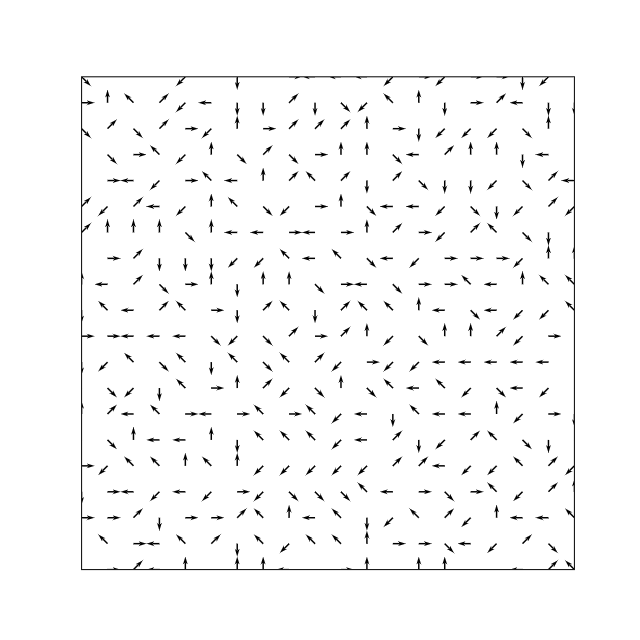
This pattern is drawn by a Shadertoy shader. Its source:

```glsl
// Framed vector field: a lattice of small black arrows, each in one of eight random directions.

const vec2  FRAME_MIN    = vec2(0.1275, 0.11);   // lower left corner of the frame
const float FRAME_SIZE   = 0.77;
const float FRAME_LINE   = 0.0015;
const float CELLS        = 19.0;                 // lattice steps per side, nodes lie on the frame too
const float ARROW_LENGTH = 0.5 * FRAME_SIZE / CELLS;
const float SHAFT_WIDTH  = 0.0023;
const float HEAD_LENGTH  = 5.0;                  // head sizes in shaft widths
const float HEAD_NOTCH   = 4.5;
const float HEAD_HALF    = 1.5;
const float DIRECTIONS   = 8.0;
const uint  SEED         = 17u;
const vec3  PAPER        = vec3(1.0);
const vec3  INK          = vec3(0.0);
const float TAU          = 6.2831853;

// Integer hash of a lattice node, 0 to 1
float hash(ivec2 node) {
    uint h = uint(node.x) * 1597334673u ^ uint(node.y) * 3812015801u ^ SEED * 2798796415u;
    h = (h ^ (h >> 16)) * 2146121005u;
    h = (h ^ (h >> 15)) * 2221713035u;
    h ^= h >> 16;
    return float(h >> 8) / 16777216.0;
}

float boxDistance(vec2 p, vec2 halfSize) {
    vec2 q = abs(p) - halfSize;
    return length(max(q, 0.0)) + min(max(q.x, q.y), 0.0);
}

// Arrow with its tail at the origin, pointing along +x
float arrowDistance(vec2 p) {
    p.y = abs(p.y);
    float shaftHalf = 0.5 * (ARROW_LENGTH - 4.0 * SHAFT_WIDTH);
    float shaft = boxDistance(p - vec2(shaftHalf, 0.0), vec2(shaftHalf, 0.5 * SHAFT_WIDTH));

    // Swept-back head: slanted side cut by the barbed rear edge
    vec2 q = (p - vec2(ARROW_LENGTH, 0.0)) / SHAFT_WIDTH;
    float side = dot(q, normalize(vec2(HEAD_HALF, HEAD_LENGTH)));
    vec2 rearNormal = normalize(vec2(0.5 - HEAD_HALF, HEAD_NOTCH - HEAD_LENGTH));
    float rear = dot(q - vec2(-HEAD_NOTCH, 0.5), rearNormal);
    return min(shaft, max(side, rear) * SHAFT_WIDTH);
}

float coverage(float d, float pixel) {
    return clamp(0.5 - d / pixel, 0.0, 1.0);
}

void mainImage(out vec4 fragColor, in vec2 fragCoord) {
    float pixel = 1.0 / min(iResolution.x, iResolution.y);
    vec2 p = (fragCoord - 0.5 * iResolution.xy) * pixel + 0.5 - FRAME_MIN;

    // Nearest node owns the pixel, since arrows stay within half a step
    float stepSize = FRAME_SIZE / CELLS;
    vec2 node = floor(p / stepSize + 0.5);
    float angle = floor(hash(ivec2(node)) * DIRECTIONS) * TAU / DIRECTIONS;
    vec2 dir = vec2(cos(angle), sin(angle));
    vec2 local = p - node * stepSize;
    vec2 along = vec2(dot(local, dir), dot(local, vec2(-dir.y, dir.x)));

    // Arrows are clipped by the frame
    float frame = boxDistance(p - 0.5 * FRAME_SIZE, vec2(0.5 * FRAME_SIZE));
    float ink = coverage(arrowDistance(along), pixel) * coverage(frame, pixel);

    // Thin border, never below one pixel
    float halfLine = 0.5 * max(FRAME_LINE, pixel);
    ink = max(ink, coverage(abs(frame) - halfLine, pixel));

    fragColor = vec4(mix(PAPER, INK, ink), 1.0);
}
```
